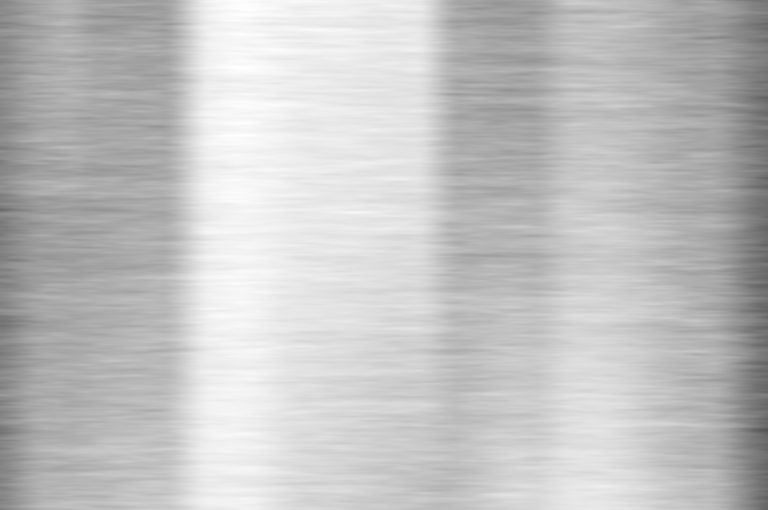
Reproduce this texture procedurally as a Shadertoy shader.

```glsl
// Brushed steel sheet: soft vertical bands of reflected light under fine horizontal grain.
// Bands are sums of smooth ramps whose heights differ at top, middle and bottom;
// the grain is stretched cellular noise in several sizes, plus slow layered sines.

// Two pseudo-random values in 0..1 for a cell
vec2 hash2(vec2 cell) {
    vec3 q = fract(cell.xyx * vec3(0.1031, 0.1030, 0.0973));
    q += dot(q, q.yzx + 33.33);
    return fract((q.xx + q.yz) * q.zy);
}

// Cellular noise: each cell holds one soft spot of random place and signed strength
float spotNoise(vec2 p) {
    vec2 cell = floor(p);
    float total = 0.0;
    for (int j = -1; j <= 1; j++) {
        for (int i = -1; i <= 1; i++) {
            vec2 neighbour = cell + vec2(i, j);
            vec2 toSpot = p - neighbour - hash2(neighbour);
            float falloff = max(0.0, 1.0 - dot(toSpot, toSpot));
            float strength = 2.0 * hash2(neighbour + 57.0).x - 1.0;
            total += strength * falloff * falloff;
        }
    }
    return total;
}

// Streaks: spots stretched along x; cells gives the count per canvas height
float streaks(vec2 p, vec2 cells, float amount) {
    return amount * spotNoise(p * cells + cells.yx);
}

// Change of tone across start..end, given at the top, middle and bottom
vec3 ramp(float x, float start, float end, vec3 rise) {
    return rise * smoothstep(start, end, x);
}

// Reflected light, read from left to right
float bands(vec2 uv) {
    float x = uv.x;
    vec3 tone = vec3(0.56, 0.49, 0.52);
    // Dim left side with a faint ridge near the top
    tone += ramp(x, -0.01, 0.06, vec3(0.11, 0.13, 0.20));
    tone += ramp(x, 0.045, 0.085, vec3(0.04, 0.01, 0.01));
    tone += ramp(x, 0.090, 0.130, vec3(-0.07, 0.01, 0.01));
    tone += ramp(x, 0.080, 0.210, vec3(-0.02, 0.05, 0.04));
    // Broad highlight
    tone += ramp(x, 0.210, 0.275, vec3(0.31, 0.24, 0.15));
    tone += ramp(x, 0.250, 0.310, vec3(0.04, 0.03, 0.00));
    tone += ramp(x, 0.310, 0.410, vec3(-0.04, -0.05, -0.11));
    tone += ramp(x, 0.400, 0.550, vec3(-0.02, -0.04, -0.07));
    // Shaded band, fading out towards the bottom
    tone += ramp(x, 0.540, 0.600, vec3(-0.26, -0.16, 0.00));
    tone += ramp(x, 0.580, 0.680, vec3(-0.04, 0.00, 0.10));
    // Second highlight, then falloff into the dark right edge
    tone += ramp(x, 0.690, 0.750, vec3(0.13, 0.09, 0.06));
    tone += ramp(x, 0.770, 0.930, vec3(-0.13, -0.13, -0.18));
    tone += ramp(x, 0.920, 1.010, vec3(-0.15, -0.25, -0.33));

    float lower = clamp(2.0 * uv.y, 0.0, 1.0);
    float upper = clamp(2.0 * uv.y - 1.0, 0.0, 1.0);
    return mix(mix(tone.z, tone.y, lower), tone.x, upper);
}

// Brushed grain, from fine hairlines to wide faint strokes
float grain(vec2 p) {
    float g = streaks(p, vec2(30.0, 260.0), 0.018);
    g += streaks(p, vec2(13.0, 180.0), 0.028);
    g += streaks(p, vec2(5.0, 90.0), 0.026);
    g += streaks(p, vec2(2.5, 38.0), 0.012);
    // Slow drift of tone
    g += 0.004 * sin(31.0 * p.y + 2.0 * sin(2.3 * p.x));
    g += 0.003 * sin(73.0 * p.y - 1.7 * p.x);
    return g;
}

void mainImage(out vec4 fragColor, in vec2 fragCoord) {
    vec2 uv = fragCoord / iResolution.xy;
    vec2 p = fragCoord / iResolution.y;

    float light = bands(uv);
    // Grain shows less where the metal is brightest
    float contrast = mix(1.15, 0.6, smoothstep(0.6, 0.95, light));
    float tone = clamp(light + contrast * grain(p), 0.0, 1.0);
    fragColor = vec4(vec3(tone), 1.0);
}
```
